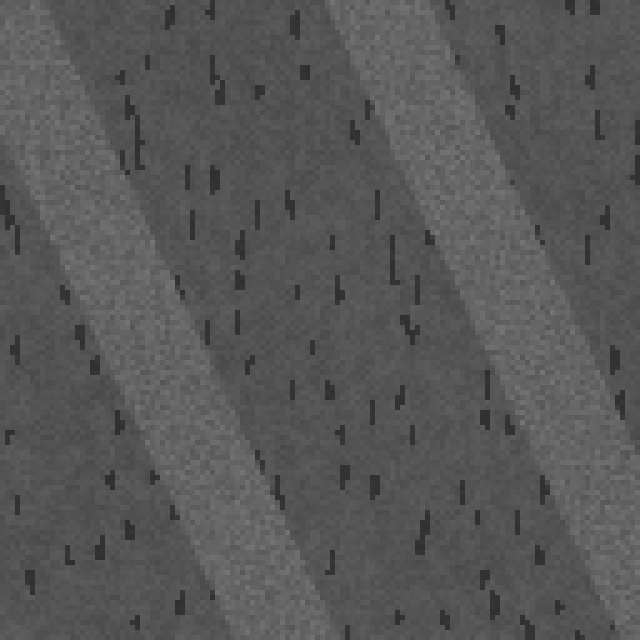
A Shadertoy shader for this texture:

```glsl
// Coarse grey asphalt grain with two lighter, slanted, speckled stripes.
// All parts are sampled on a square mosaic: hashed grain, repeating sheared
// stripes, and short dark upright flecks scattered by jittered blocks.

#define MOSAIC 128.0        // mosaic cells across the canvas
#define STRIPE_SLOPE 0.463  // sideways shift per unit of descent
#define STRIPE_PERIOD 0.600
#define STRIPE_CENTER 0.587
#define STRIPE_WIDTH 0.162
#define FLECK_BLOCK 9.0     // mosaic cells per fleck block
#define FLECK_CHANCE 0.65
#define GROUND_GREY 0.328
#define STRIPE_GREY 0.396
#define FLECK_GREY 0.200

float hash(vec2 p) {
    return fract(sin(dot(p, vec2(127.1, 311.7))) * 43758.5453);
}

float valueNoise(vec2 p) {
    vec2 i = floor(p), f = fract(p);
    f = f * f * (3.0 - 2.0 * f);
    return mix(mix(hash(i), hash(i + vec2(1, 0)), f.x),
               mix(hash(i + vec2(0, 1)), hash(i + vec2(1, 1)), f.x), f.y);
}

// Coverage of the repeating slanted stripes, softened at the borders
float stripes(vec2 uv) {
    float across = uv.x - STRIPE_SLOPE * (1.0 - uv.y) - STRIPE_CENTER;
    float offset = abs(across - STRIPE_PERIOD * round(across / STRIPE_PERIOD));
    return 1.0 - smoothstep(-0.005, 0.005, offset - 0.5 * STRIPE_WIDTH);
}

// One cell-wide upright bar starting at the given height
float bar(vec2 p, float column, float start, float size) {
    return float(p.x == column && p.y >= start && p.y < start + size);
}

// Paired long and short bars, one possible fleck per block
float flecks(vec2 cell) {
    vec2 block = floor(cell / FLECK_BLOCK);
    float cover = 0.0;
    for (int j = -1; j <= 0; j++)
    for (int i = -1; i <= 0; i++) {
        vec2 id = block + vec2(i, j);
        if (hash(id + 17.3) > FLECK_CHANCE) continue;
        vec2 jitter = floor(FLECK_BLOCK * vec2(hash(id + 3.7), hash(id + 9.1)));
        vec2 p = cell - id * FLECK_BLOCK - jitter;
        float size = 3.0 + floor(4.0 * hash(id + 23.9));
        float side = step(0.5, hash(id + 31.3));
        float shift = floor(3.0 * hash(id + 41.7));
        float shortSize = floor(5.0 * hash(id + 53.1));
        cover = max(cover, bar(p, side, 0.0, size));
        cover = max(cover, bar(p, 1.0 - side, shift, shortSize));
    }
    return cover;
}

void mainImage(out vec4 fragColor, in vec2 fragCoord) {
    vec2 cell = floor(fragCoord / iResolution.xy * MOSAIC);
    vec2 uv = (cell + 0.5) / MOSAIC;

    // Ground: fine grain over soft blotches
    float grain = hash(cell + 5.0) - 0.5;
    float blotch = valueNoise(cell * vec2(0.45, 0.35) + 71.0) - 0.5;
    float cloud = valueNoise(uv * 7.0 + 11.0) - 0.5;
    float ground = GROUND_GREY + 0.045 * grain + 0.035 * blotch + 0.015 * cloud;

    // Flecks lie on the ground, below the stripes
    float fleckGrey = FLECK_GREY + 0.025 * grain;
    float grey = mix(ground, fleckGrey, flecks(cell));

    // Stripes: lighter paint with a stronger speckle
    float speckle = hash(cell + 137.0) + hash(cell + 211.0) - 1.0;
    float paint = STRIPE_GREY + 0.065 * speckle + 0.015 * cloud;
    grey = mix(grey, paint, stripes(uv));

    fragColor = vec4(vec3(grey), 1.0);
}
```
